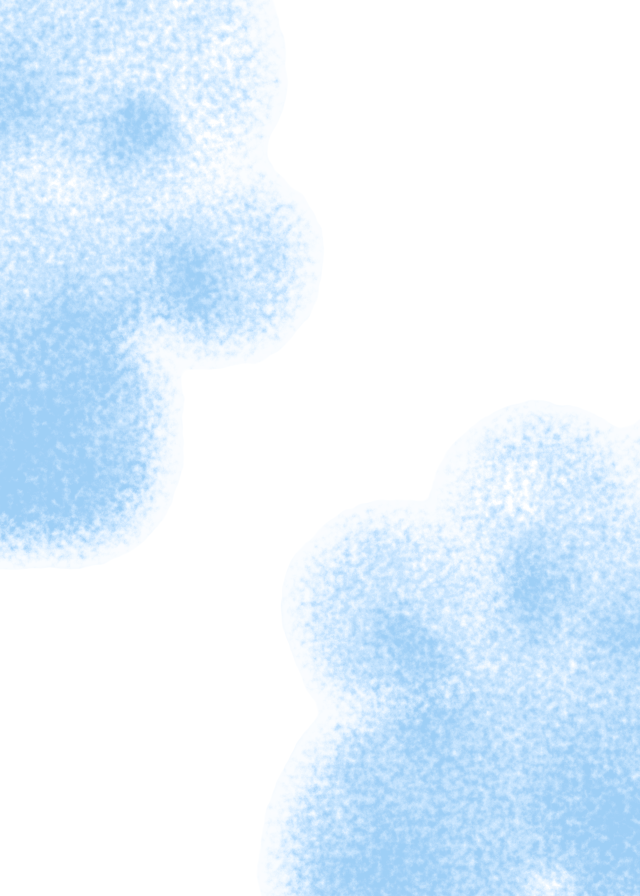
Write a Shadertoy shader that draws this background.

```glsl
#define ASPECT 0.7148
#define BASE_TONE 0.40
#define GRAIN_AMOUNT 0.95
#define GRAIN_SCALE 115.0
#define EDGE_WOBBLE 0.016
#define POOL_WARP 0.045
#define FADE_WIDTH 0.062
#define FILM_TONE 0.05
#define RIM_TONE 0.07
#define PAPER vec3(1.0)
#define LIGHT_BLUE vec3(0.81, 0.91, 1.0)
#define DEEP_BLUE vec3(0.62, 0.81, 0.965)

vec2 hashGradient(vec2 cell) {
    vec2 h = vec2(dot(cell, vec2(127.1, 311.7)), dot(cell, vec2(269.5, 183.3)));
    return fract(sin(h) * 43758.5) * 2.0 - 1.0;
}

float gradientNoise(vec2 p) {
    vec2 i = floor(p), f = fract(p);
    vec2 u = f * f * f * (f * (f * 6.0 - 15.0) + 10.0);
    vec2 e = vec2(0.0, 1.0);
    float a = dot(hashGradient(i), f);
    float b = dot(hashGradient(i + e.yx), f - e.yx);
    float c = dot(hashGradient(i + e.xy), f - e.xy);
    float d = dot(hashGradient(i + e.yy), f - e.yy);
    return mix(mix(a, b, u.x), mix(c, d, u.x), u.y);
}

float fbm(vec2 p) {
    float sum = 0.0, amplitude = 0.6;
    for (int i = 0; i < 4; i++) {
        sum += amplitude * gradientNoise(p);
        p = mat2(1.6, 1.2, -1.2, 1.6) * p + 7.3;
        amplitude *= 0.5;
    }
    return sum;
}

float smoothMin(float a, float b, float k) {
    float h = max(k - abs(a - b), 0.0) / k;
    return min(a, b) - h * h * k * 0.25;
}

// Lobes are (centre, radius); pools are (centre, radius, strength)
float wash(vec2 p, float grain, vec3 lobes[5], vec4 pools[8]) {
    float wobble = EDGE_WOBBLE * fbm(p * 14.0);
    vec2 warped = p + POOL_WARP * vec2(fbm(p * 11.0 + 3.0), fbm(p * 11.0 + 31.0));

    // Outline
    float dist = 1.0;
    for (int i = 0; i < 5; i++)
        dist = smoothMin(dist, length(p - lobes[i].xy) - lobes[i].z, 0.02);
    dist += wobble;

    // Pigment gathered in pools
    float pigment = BASE_TONE + 0.3 * fbm(p * 18.0 + 5.0);
    for (int i = 0; i < 8; i++) {
        vec2 q = (warped - pools[i].xy) / pools[i].z;
        pigment += pools[i].w * exp(-dot(q, q));
    }

    // Grainy interior, thin film and a broken rim
    float pixel = 1.0 / iResolution.y;
    float cover = smoothstep(-pixel, pixel, -dist);
    float fade = smoothstep(0.0, FADE_WIDTH, -dist + 0.035 * grain);
    float rim = exp(-abs(dist) / 0.002) * smoothstep(-0.1, 0.3, fbm(p * 20.0 + 9.0));
    float tone = fade * max(pigment + GRAIN_AMOUNT * grain, 0.0);
    return cover * (tone + FILM_TONE * (1.0 - fade) + RIM_TONE * rim);
}

void mainImage(out vec4 fragColor, in vec2 fragCoord) {
    vec2 p = fragCoord / iResolution.xy * vec2(ASPECT, 1.0);
    float grain = fbm(p * GRAIN_SCALE);

    // Upper left cloud
    vec3 upperLobes[5] = vec3[5](
        vec3(0.104, 0.922, 0.215), vec3(0.241, 0.707, 0.120), vec3(0.039, 0.531, 0.169),
        vec3(0.000, 0.740, 0.221), vec3(0.098, 0.466, 0.094));
    vec4 upperPools[8] = vec4[8](
        vec4(0.013, 0.889, 0.06, 0.35), vec4(0.147, 0.850, 0.04, 0.50),
        vec4(0.208, 0.694, 0.05, 0.45), vec4(0.000, 0.466, 0.15, 0.60),
        vec4(0.091, 0.622, 0.09, 0.25), vec4(0.260, 0.922, 0.10, -0.15),
        vec4(0.234, 0.810, 0.06, -0.20), vec4(0.065, 0.780, 0.07, -0.15));

    // Lower right cloud
    vec3 lowerLobes[5] = vec3[5](
        vec3(0.605, 0.427, 0.126), vec3(0.449, 0.310, 0.134), vec3(0.521, 0.036, 0.232),
        vec3(0.729, 0.206, 0.260), vec3(0.749, 0.479, 0.059));
    vec4 lowerPools[8] = vec4[8](
        vec4(0.600, 0.349, 0.045, 0.50), vec4(0.449, 0.288, 0.045, 0.35),
        vec4(0.710, 0.290, 0.05, 0.35), vec4(0.690, 0.075, 0.13, 0.50),
        vec4(0.443, 0.023, 0.10, 0.45), vec4(0.482, 0.193, 0.07, 0.30),
        vec4(0.610, 0.000, 0.04, -0.45), vec4(0.540, 0.430, 0.08, -0.20));

    // Tone to colour
    float upper = wash(p, grain, upperLobes, upperPools);
    float lower = wash(p, grain, lowerLobes, lowerPools);
    float tone = clamp(max(upper, lower), 0.0, 1.0);
    vec3 color = mix(PAPER, LIGHT_BLUE, clamp(tone * 2.2, 0.0, 1.0));
    color = mix(color, DEEP_BLUE, smoothstep(0.35, 1.0, tone));
    fragColor = vec4(color, 1.0);
}
```
